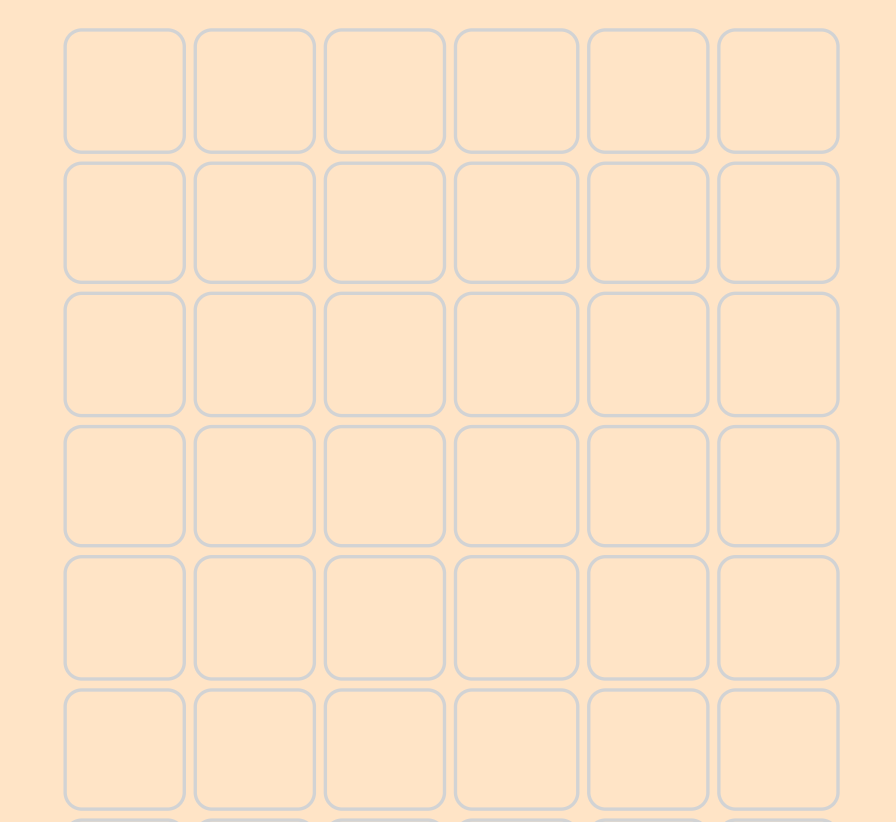
Reproduce this pattern procedurally as a Shadertoy shader.

```glsl
// Grid of thin grey rounded squares on a pale peach ground, edges snapped to a coarse unit.

const vec3 GROUND_COLOR = vec3(1.0, 0.894, 0.778);
const vec3 LINE_COLOR = vec3(0.822, 0.826, 0.832);

// Lengths are in grid units; the canvas width holds UNITS_ACROSS of them.
const float UNITS_ACROSS = 282.35;
const vec2 GRID_ORIGIN = vec2(20.0, 8.9);   // from the upper left
const vec2 PITCH = vec2(41.25, 41.5);
const vec2 SNAP_PHASE = vec2(0.1, 0.6);
const vec2 LAST_CELL = vec2(5.0, 6.0);
const float GAP = 2.4;
const float LINE_WIDTH = 1.06;
const float CORNER_RADIUS = 5.8;

// Upper-left corner of a cell, rounded down to whole units.
vec2 cellStart(vec2 cell) {
    return floor(cell * PITCH + SNAP_PHASE);
}

// Inverse of cellStart, with borders shifted one unit into the gap.
vec2 cellAt(vec2 p) {
    vec2 cell = ceil((floor(p + 1.0) + 1.0 - SNAP_PHASE) / PITCH) - 1.0;
    return clamp(cell, vec2(0.0), LAST_CELL);
}

float roundedBox(vec2 p, vec2 halfSize, float radius) {
    vec2 q = abs(p) - halfSize + radius;
    return length(max(q, 0.0)) + min(max(q.x, q.y), 0.0) - radius;
}

void mainImage(out vec4 fragColor, in vec2 fragCoord) {
    float pixel = UNITS_ACROSS / iResolution.x;
    vec2 fromTop = vec2(fragCoord.x, iResolution.y - fragCoord.y);
    vec2 p = fromTop * pixel - GRID_ORIGIN;

    // Bounds of the nearest cell
    vec2 cell = cellAt(p);
    vec2 low = cellStart(cell);
    vec2 high = cellStart(cell + 1.0) - GAP;

    // Outline lying just inside the box edge
    float box = roundedBox(p - 0.5 * (low + high), 0.5 * (high - low), CORNER_RADIUS);
    float outline = abs(box + 0.5 * LINE_WIDTH) - 0.5 * LINE_WIDTH;
    float coverage = clamp(0.5 - outline / pixel, 0.0, 1.0);

    fragColor = vec4(mix(GROUND_COLOR, LINE_COLOR, coverage), 1.0);
}
```
